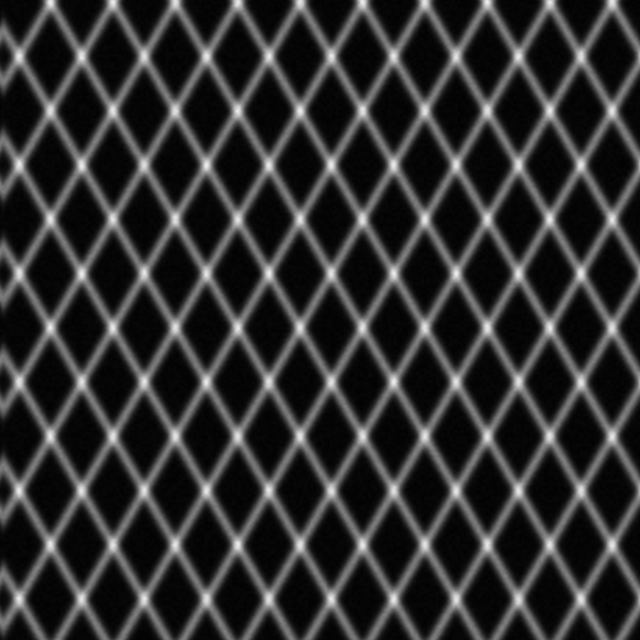
Write a WebGL 1 fragment shader that draws this pattern.

```glsl
precision highp float;

uniform vec2 u_resolution;

const vec2 CELL_SIZE = vec2(0.0975, 0.1696);      // width and height of one diamond
const vec2 CROSSING = vec2(0.3715, 0.4876);       // one wire crossing anchors the lattice
const float WIRE_SPREAD = 0.0733;                 // Gaussian width, in wire spacings
const float WIRE_LIGHT = 0.46;
const float BASE_LIGHT = 0.018;
const float EDGE_FOLD = 0.0052;                   // mirror axis beside the left border
const float GRAIN_CELLS = 230.0;

float hash(vec2 cell) {
  vec3 q = fract(vec3(cell.xyx) * 0.1031);
  q += dot(q, q.yzx + 33.33);
  return fract((q.x + q.y) * q.z);
}

float valueNoise(vec2 p) {
  vec2 cell = floor(p);
  vec2 f = fract(p);
  f = f * f * (3.0 - 2.0 * f);
  float low = mix(hash(cell), hash(cell + vec2(1.0, 0.0)), f.x);
  float high = mix(hash(cell + vec2(0.0, 1.0)), hash(cell + vec2(1.0, 1.0)), f.x);
  return mix(low, high, f.y);
}

// Rounded mirror that bends the wires level at the left border
float foldLeft(float x, float axis, float rounding) {
  float d = x - axis;
  return axis + sqrt(d * d + rounding * rounding);
}

// Soft parallel wires centred on whole values of the coordinate
float softWire(float coordinate, float spread) {
  float d = (fract(coordinate + 0.5) - 0.5) / spread;
  return exp(-0.5 * d * d);
}

// Two crossing wire families, brightest where they overlap
float diamondMesh(vec2 p, vec2 cellSize, float spread, float light) {
  vec2 q = p / cellSize;
  float rising = light * softWire(q.x - q.y, spread);
  float falling = light * softWire(q.x + q.y, spread);
  return rising + falling - 0.2 * rising * falling;
}

void main() {
  vec2 uv = gl_FragCoord.xy / u_resolution;
  vec2 folded = vec2(foldLeft(uv.x, EDGE_FOLD, 0.003), uv.y);
  float mesh = diamondMesh(folded - CROSSING, CELL_SIZE, WIRE_SPREAD, WIRE_LIGHT);

  // Faint grain on the ground and the wires
  float grain = valueNoise(uv * GRAIN_CELLS) - 0.5;
  float gray = BASE_LIGHT + 0.022 * grain + mesh * (1.0 + 0.06 * grain);

  gl_FragColor = vec4(vec3(clamp(gray, 0.0, 1.0)), 1.0);
}
```
